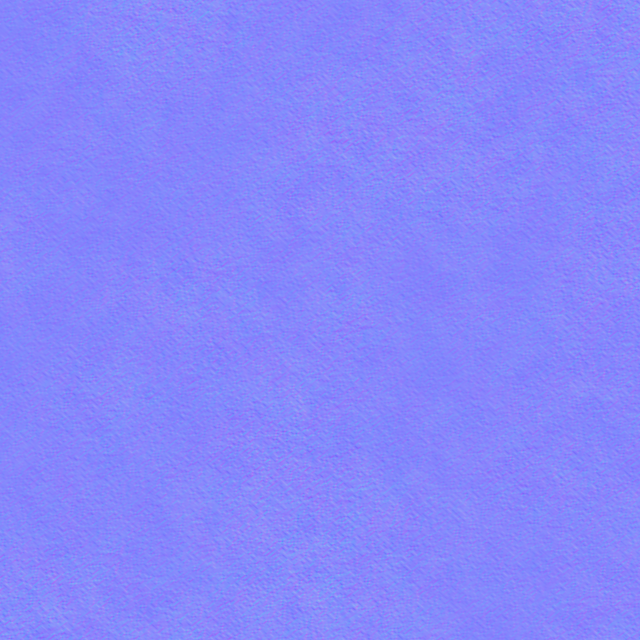
Write a Shadertoy shader that draws this texture map.

```glsl
// Tangent-space normal map of finely grained plaster with softly varying roughness.

const float GRAIN_CELLS = 290.0;          // grains across the canvas
const float GRAIN_STRENGTH = 0.125;       // slope of the grain
const float GRAIN_ANGLE = 0.45;           // direction of the grain, radians
const vec2 GRAIN_STRETCH = vec2(0.86, 1.14);
const float MOTTLE_CELLS = 32.0;          // uneven spots across the canvas
const vec2 MOTTLE_TILT = vec2(0.13, 0.13);
const vec2 MEAN_TILT = vec2(0.052, 0.060);
const float Z_SOFTENING = 0.979;          // shortening left by sub-grain detail

float hash(ivec2 cell, uint seed) {
    uint h = uint(cell.x) * 1597334677u ^ uint(cell.y) * 3812015801u ^ seed * 2798796415u;
    h = (h ^ (h >> 16)) * 2146121005u;
    h = (h ^ (h >> 15)) * 2221713035u;
    return float((h ^ (h >> 16)) >> 8) / 16777216.0;
}

mat2 rotation(float angle) {
    float c = cos(angle), s = sin(angle);
    return mat2(c, -s, s, c);
}

float valueNoise(vec2 p, uint seed) {
    ivec2 cell = ivec2(floor(p));
    vec2 f = fract(p);
    f = f * f * f * (f * (f * 6.0 - 15.0) + 10.0);
    float bottom = mix(hash(cell, seed), hash(cell + ivec2(1, 0), seed), f.x);
    float top = mix(hash(cell + ivec2(0, 1), seed), hash(cell + ivec2(1, 1), seed), f.x);
    return mix(bottom, top, f.y);
}

// Broad cloudy field in 0..1
float clouds(vec2 p, uint seed) {
    float sum = 0.0, weight = 0.5;
    for (uint i = 0u; i < 4u; i++) {
        sum += weight * valueNoise(p, seed + i);
        p = rotation(0.9) * p * 2.03;
        weight *= 0.5;
    }
    return sum / 0.9375;
}

// Fine grain over wider lumps, both slightly elongated along GRAIN_ANGLE
float grainHeight(vec2 uv) {
    vec2 p = rotation(GRAIN_ANGLE) * uv * GRAIN_STRETCH * GRAIN_CELLS;
    float fine = valueNoise(rotation(0.3) * p, 11u);
    float lumps = valueNoise(rotation(1.0) * p * 0.5, 23u);
    return fine + 0.8 * lumps;
}

// Central-difference slope, measured per grain
vec2 grainSlope(vec2 uv, float reach) {
    vec2 e = vec2(reach, 0.0);
    vec2 rise = vec2(grainHeight(uv + e.xy) - grainHeight(uv - e.xy),
                     grainHeight(uv + e.yx) - grainHeight(uv - e.yx));
    return rise / (2.0 * reach * GRAIN_CELLS);
}

// Independent uneven tilt along x and y, centred on zero
vec2 mottle(vec2 uv, float cells) {
    vec2 p = rotation(0.6) * uv * cells;
    return vec2(clouds(p, 61u), clouds(p, 83u)) - 0.5;
}

void mainImage(out vec4 fragColor, in vec2 fragCoord) {
    vec2 uv = fragCoord / min(iResolution.x, iResolution.y);

    // Smooth and rough patches
    float roughness = mix(0.35, 1.65, clouds(uv * 4.0, 41u));

    // Tilt of the surface
    vec2 tilt = MEAN_TILT * roughness;
    tilt += mottle(uv, MOTTLE_CELLS) * MOTTLE_TILT * roughness;
    tilt -= grainSlope(uv, 0.001) * GRAIN_STRENGTH * roughness;

    // Encode the normal as a colour
    vec3 normal = normalize(vec3(tilt, 1.0));
    normal.z *= Z_SOFTENING;
    fragColor = vec4(0.5 + 0.5 * normal, 1.0);
}
```
